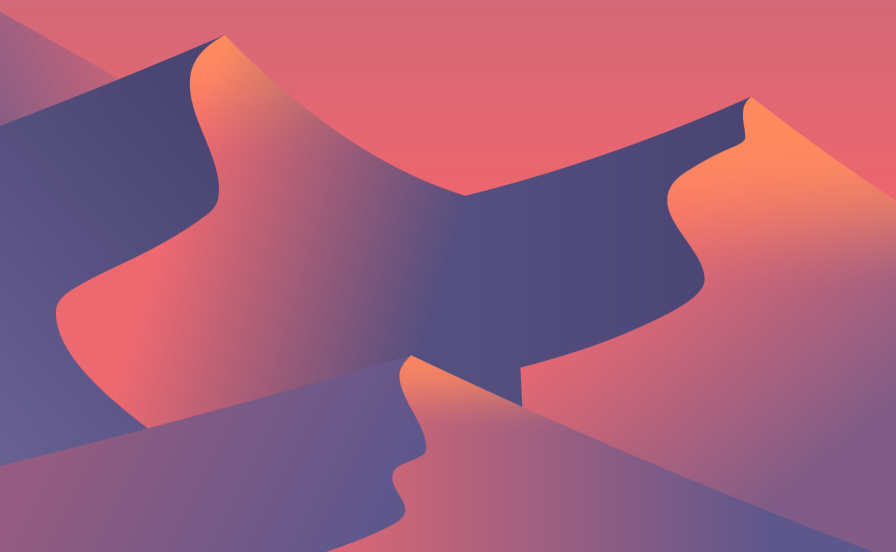
Reproduce this background procedurally as a Shadertoy shader.

```glsl
const float CANVAS_HEIGHT = 4.74;

const vec3 SKY_TOP     = vec3(0.83, 0.41, 0.47);
const vec3 SKY_LOW     = vec3(0.93, 0.40, 0.43);
const vec3 ROSE        = vec3(0.93, 0.41, 0.44);
const vec3 DUSTY_ROSE  = vec3(0.84, 0.40, 0.46);
const vec3 SUNLIT      = vec3(1.00, 0.54, 0.37);
const vec3 PLUM        = vec3(0.58, 0.36, 0.50);
const vec3 MAUVE       = vec3(0.50, 0.36, 0.53);
const vec3 DEEP_SHADE  = vec3(0.29, 0.27, 0.45);
const vec3 SHADE       = vec3(0.33, 0.31, 0.50);
const vec3 PALE_SHADE  = vec3(0.41, 0.38, 0.58);
const vec3 FRONT_SHADE = vec3(0.37, 0.34, 0.55);

const vec2 LEFT_PEAK  = vec2(1.93, 4.44);
const vec2 RIGHT_PEAK = vec2(6.45, 3.91);
const vec2 FRONT_PEAK = vec2(3.53, 1.69);

// Crest knots, from the peak down: height, x, dx/dheight
const vec3 LEFT_CREST[9] = vec3[9](
    vec3(4.44, 1.93, 1.8), vec3(4.02, 1.63, 0.0), vec3(3.11, 1.88, 0.0),
    vec3(2.90, 1.78, 1.3), vec3(2.50, 1.10, 2.1), vec3(2.24, 0.60, 1.5),
    vec3(2.06, 0.48, 0.0), vec3(1.06, 1.27, -1.3), vec3(0.74, 1.60, -1.0));
const vec3 RIGHT_CREST[9] = vec3[9](
    vec3(3.91, 6.45, 1.2), vec3(3.74, 6.38, 0.0), vec3(3.56, 6.40, 0.0),
    vec3(3.48, 6.30, 2.4), vec3(3.27, 5.90, 1.6), vec3(3.02, 5.73, 0.0),
    vec3(2.34, 6.05, 0.0), vec3(1.89, 5.40, 2.3), vec3(1.47, 4.00, 4.5));
const vec3 FRONT_CREST[9] = vec3[9](
    vec3(1.69, 3.53, 1.0), vec3(1.52, 3.43, 0.0), vec3(0.89, 3.66, 0.0),
    vec3(0.82, 3.61, 1.8), vec3(0.75, 3.45, 2.0), vec3(0.63, 3.37, 0.0),
    vec3(0.36, 3.48, 0.0), vec3(0.24, 3.38, 1.8), vec3(0.00, 2.80, 2.9));

// Antialiased coverage, 1 where d is positive
float cover(float d) {
    return clamp(0.5 + d / max(fwidth(d), 1e-5), 0.0, 1.0);
}

float ramp(float from, float to, float v) {
    return clamp((v - from) / (to - from), 0.0, 1.0);
}

// Cubic Hermite curve giving the crest's x at a height
float crestX(vec3 knots[9], float height) {
    float x = knots[0].y;
    for (int i = 0; i < 8; i++) {
        vec3 a = knots[i], b = knots[i + 1];
        if (height < a.x) {
            float span = b.x - a.x;
            float t = clamp((height - a.x) / span, 0.0, 1.0);
            float s = 1.0 - t;
            x = mix(a.y, b.y, t * t * (3.0 - 2.0 * t))
              + span * t * s * (a.z * s - b.z * t);
        }
    }
    return x;
}

// Height of a dune outline: slope and curvature on each side of its peak
float outline(float x, vec2 peak, vec2 leftSide, vec2 rightSide) {
    float t = x - peak.x;
    vec2 side = t < 0.0 ? leftSide : rightSide;
    return peak.y + t * (side.x + side.y * t);
}

// Lays a dune with a shaded and a lit face over the background
vec3 addDune(vec3 base, vec2 p, float top, float crest, vec3 shade, vec3 lit) {
    vec3 dune = mix(shade, lit, cover(p.x - crest));
    return mix(base, dune, cover(top - p.y));
}

void mainImage(out vec4 fragColor, in vec2 fragCoord) {
    vec2 p = fragCoord / iResolution.y * CANVAS_HEIGHT;

    // Sky and far hill
    vec3 color = mix(SKY_LOW, SKY_TOP, ramp(3.0, CANVAS_HEIGHT, p.y));
    vec3 farHill = mix(MAUVE, DUSTY_ROSE, ramp(-0.2, 1.6, p.x + 0.5 * (p.y - 3.66)));
    color = mix(color, farHill, cover(4.64 - 0.563 * p.x - p.y));

    // Right dune
    float top = outline(p.x, RIGHT_PEAK, vec2(0.444, 0.0396), vec2(-0.78, 0.05));
    vec3 rightShade = mix(SHADE, DEEP_SHADE, ramp(4.0, 6.3, p.x));
    vec3 lit = mix(ROSE, MAUVE, ramp(2.3, 6.2, p.x - 1.2 * p.y));
    lit = mix(lit, SUNLIT, smoothstep(2.2, 3.6, p.y));
    color = addDune(color, p, top, crestX(RIGHT_CREST, p.y), rightShade, lit);

    // Left dune, its lit face melting into the shade beyond; it ends there
    top = outline(p.x, LEFT_PEAK, vec2(0.43, 0.013), vec2(-1.03, 0.175));
    top -= 20.0 * max(p.x - 4.4, 0.0);
    vec3 shade = mix(PALE_SHADE, DEEP_SHADE, ramp(0.6, 5.0, p.x + 0.9 * p.y));
    lit = mix(ROSE, SUNLIT, smoothstep(3.3, 4.4, p.y));
    lit = mix(lit, rightShade, ramp(0.6, 3.1, p.x - 0.3 * p.y));
    color = addDune(color, p, top, crestX(LEFT_CREST, p.y), shade, lit);

    // Front dune
    top = outline(p.x, FRONT_PEAK, vec2(0.293, 0.0067), vec2(-0.475, 0.0125));
    shade = mix(PLUM, FRONT_SHADE, ramp(0.0, 3.1, p.x - 0.5 * p.y));
    lit = mix(DUSTY_ROSE, FRONT_SHADE, ramp(3.0, 6.6, p.x));
    lit = mix(lit, SUNLIT, 0.9 * smoothstep(1.0, 1.7, p.y));
    color = addDune(color, p, top, crestX(FRONT_CREST, p.y), shade, lit);

    fragColor = vec4(color, 1.0);
}
```
